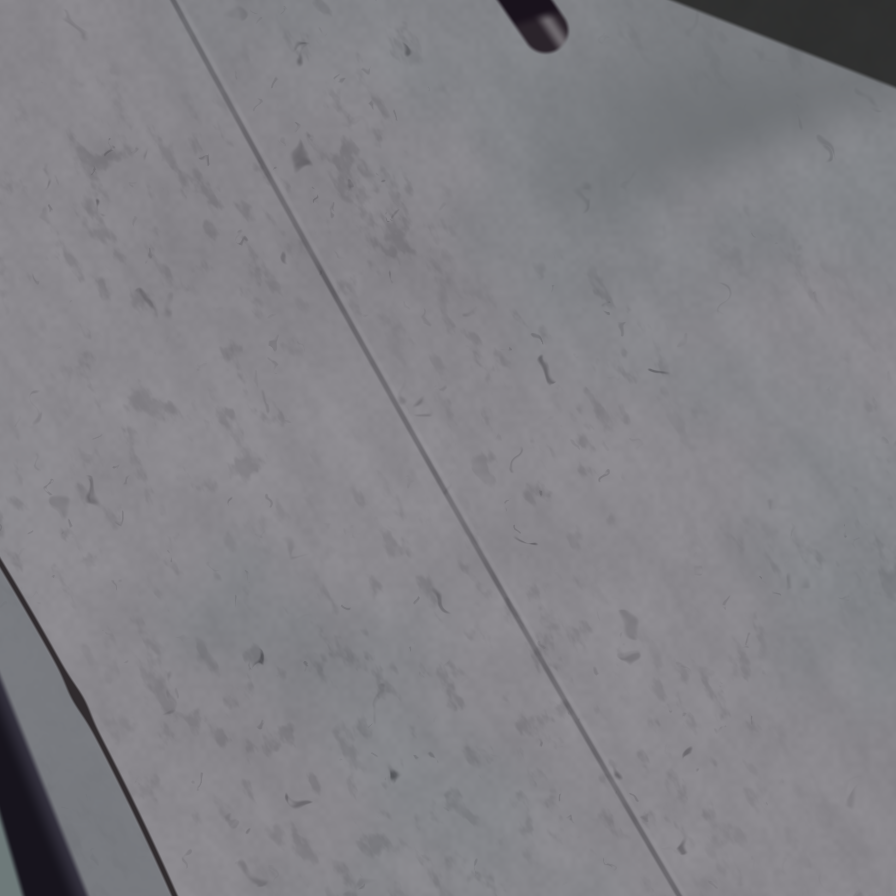
A Shadertoy shader for this texture:

```glsl
// A worn grey vinyl floor with a slanted seam, a dark joint and strip at lower left,
// a furniture leg and a dark panel at the top. Layered noise gives stains and grain;
// a jittered grid scatters scuffs, and distance functions draw the objects.

float hash(vec2 p) {
    vec3 q = fract(p.xyx * 0.1031);
    q += dot(q, q.yzx + 33.33);
    return fract((q.x + q.y) * q.z);
}

float noise(vec2 p) {
    vec2 i = floor(p), f = fract(p);
    f = f * f * (3.0 - 2.0 * f);
    return mix(mix(hash(i), hash(i + vec2(1, 0)), f.x),
               mix(hash(i + vec2(0, 1)), hash(i + vec2(1, 1)), f.x), f.y);
}

float fbm(vec2 p) {
    float sum = 0.0, amp = 0.5;
    for (int i = 0; i < 4; i++) {
        sum += amp * noise(p);
        p = mat2(1.6, 1.2, -1.2, 1.6) * p + 7.3;
        amp *= 0.5;
    }
    return sum;
}

float segment(vec2 p, vec2 a, vec2 b) {
    vec2 d = b - a;
    return length(p - a - d * clamp(dot(p - a, d) / dot(d, d), 0.0, 1.0));
}

// Signed distance to the line through a and b, positive on its right
float side(vec2 p, vec2 a, vec2 b) {
    vec2 d = normalize(b - a);
    return dot(p - a, vec2(d.y, -d.x));
}

// Short broken scuffs, at most one per grid cell
float scuffs(vec2 p, float cells) {
    p *= cells;
    p += 0.35 * (vec2(noise(p * 4.0), noise(p * 4.0 + 31.0)) - 0.5);
    float mark = 0.0;
    for (int y = -1; y <= 1; y++)
    for (int x = -1; x <= 1; x++) {
        vec2 cell = floor(p) + vec2(x, y);
        float seed = hash(cell + 5.0);
        vec2 center = cell + vec2(hash(cell + 17.0), hash(cell + 43.0));
        float angle = 1.9 + 1.6 * (hash(cell + 71.0) - 0.5);
        vec2 reach = vec2(cos(angle), sin(angle)) * mix(0.04, 0.17, hash(cell + 97.0));
        float d = segment(p, center - reach, center + reach);
        mark = max(mark, smoothstep(0.09, 0.015, d) * smoothstep(0.55, 1.0, seed));
    }
    return mark * smoothstep(0.25, 0.6, noise(p * 7.0));
}

void mainImage(out vec4 fragColor, in vec2 fragCoord) {
    vec2 uv = fragCoord / iResolution.xy;
    float px = 1.0 / iResolution.y;
    vec2 grain = vec2(dot(uv, vec2(0.87, 0.49)), dot(uv, vec2(-0.49, 0.87)));

    // Floor with broad stains, streaks and fine grain
    vec3 color = vec3(0.535, 0.527, 0.547);
    color += 0.05 * (fbm(uv * 4.0) - 0.47);
    color += 0.05 * (fbm(grain * vec2(34.0, 15.0)) - 0.47);
    color += 0.018 * (noise(uv * 150.0) - 0.5);
    color += vec3(-0.03, -0.012, -0.015) * smoothstep(0.45, 0.75, fbm(uv * 3.0 + 9.0));

    // Scuffs, denser in patches
    float patches = smoothstep(0.3, 0.6, fbm(uv * 5.0 + 21.0));
    color -= 0.15 * scuffs(uv, 13.0) * (0.4 + 0.6 * patches);
    color -= 0.07 * scuffs(uv + 3.7, 29.0) * patches;
    color -= 0.05 * patches * smoothstep(0.55, 0.75, fbm(grain * vec2(60.0, 32.0)));

    // Soft shadow under the panel
    float shadow = smoothstep(-0.035, 0.05, side(uv, vec2(1.0, 0.885), vec2(0.6, 0.73)));
    shadow *= smoothstep(0.52, 0.83, uv.x + 0.08 * (fbm(uv * 7.0) - 0.5));
    shadow *= 1.0 - 0.45 * smoothstep(0.86, 0.98, uv.y);
    color = mix(color, vec3(0.425, 0.438, 0.452), 0.85 * shadow);

    // Thin middle seam, slightly bowed
    float seam = 0.87 * (uv.x - 0.758 + 0.565 * uv.y + 0.025 * uv.y * (1.0 - uv.y));
    float seamWear = 0.7 + 0.4 * noise(uv * 25.0);
    color -= 0.13 * seamWear * smoothstep(0.0045, 0.001, abs(seam));
    color += 0.018 * smoothstep(0.004, 0.0, abs(seam - 0.006));

    // Dark joint at lower left, widest at its worn notch
    float joint = 0.88 * (uv.x - 0.195 + 0.524 * uv.y - 0.22 * uv.y * (0.372 - uv.y));
    color = mix(color, vec3(0.44, 0.455, 0.475), 0.7 * smoothstep(0.0, -0.006, joint));
    float jointWidth = 0.0022 + 0.003 * exp(-pow((uv.y - 0.22) / 0.022, 2.0));
    float jointLine = smoothstep(jointWidth + 0.0025, jointWidth - 0.001, abs(joint));
    color = mix(color, vec3(0.15, 0.13, 0.14), 0.9 * jointLine);

    // Dark strip in the corner with a pale floor sliver behind it
    float strip = side(uv, vec2(0.098, 0.0), vec2(0.0, 0.245));
    float sliver = side(uv, vec2(0.026, 0.0), vec2(0.0, 0.09));
    vec3 stripColor = mix(vec3(0.09, 0.08, 0.115), vec3(0.2, 0.19, 0.24),
                          smoothstep(-0.025, 0.0, strip));
    color = mix(color, stripColor, smoothstep(0.003 + px, -0.003 - px, strip));
    color = mix(color, vec3(0.43, 0.48, 0.48), smoothstep(0.003 + px, -0.003 - px, sliver));

    // Dark panel across the upper right corner
    float panel = side(uv, vec2(1.0, 0.902), vec2(0.749, 1.0));
    vec3 panelColor = vec3(0.185, 0.188, 0.187) + 0.025 * (fbm(uv * 30.0) - 0.5);
    color = mix(color, panelColor, smoothstep(-0.002 - px, 0.002 + px, panel));

    // Furniture leg: black tube with a metal tip and a bright streak
    float leg = segment(uv, vec2(0.565, 1.03), vec2(0.609, 0.966)) - 0.025;
    float across = side(uv, vec2(0.609, 0.966), vec2(0.565, 1.03));
    float tip = smoothstep(0.99, 0.975, uv.y - 0.3 * (uv.x - 0.61));
    vec3 metal = mix(vec3(0.17, 0.14, 0.17), vec3(0.43, 0.41, 0.43),
                     smoothstep(0.013, 0.0, abs(across - 0.008)));
    vec3 legColor = mix(vec3(0.10, 0.07, 0.11), metal, tip);
    color = mix(color, legColor, smoothstep(0.002 + px, -0.002 - px, leg));

    fragColor = vec4(clamp(color, 0.0, 1.0), 1.0);
}
```
